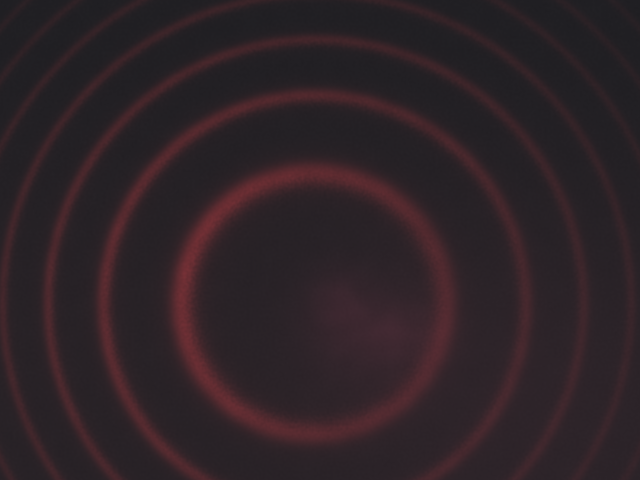
Write a Shadertoy shader that draws this background.

```glsl
// Dim red interference rings on a charcoal ground with a faint central haze.
// Squared radius is cut into equal periods, so the rings crowd together outward;
// each is a soft Gaussian band, lit from the upper left and roughened by noise.

vec2 hashGradient(vec2 cell) {
    vec2 h = vec2(dot(cell, vec2(127.1, 311.7)), dot(cell, vec2(269.5, 183.3)));
    return 2.0 * fract(sin(h) * 43758.5) - 1.0;
}

float gradientNoise(vec2 p) {
    vec2 cell = floor(p), f = fract(p);
    vec2 u = f * f * f * (f * (f * 6.0 - 15.0) + 10.0);
    float a = dot(hashGradient(cell), f);
    float b = dot(hashGradient(cell + vec2(1, 0)), f - vec2(1, 0));
    float c = dot(hashGradient(cell + vec2(0, 1)), f - vec2(0, 1));
    float d = dot(hashGradient(cell + vec2(1, 1)), f - vec2(1, 1));
    return mix(mix(a, b, u.x), mix(c, d, u.x), u.y);
}

float softSpot(vec2 p, vec2 centre, vec2 size) {
    vec2 q = (p - centre) / size;
    return exp(-dot(q, q));
}

void mainImage(out vec4 fragColor, in vec2 fragCoord) {
    // x is centred, y runs from 0 to 1
    vec2 p = (fragCoord - vec2(0.5 * iResolution.x, 0.0)) / iResolution.y;
    float grain = gradientNoise(p * 150.0);
    float mottle = gradientNoise(p * 24.0);

    // Ground: cool at the top, slightly warmer towards the lower right
    vec3 color = mix(vec3(0.155, 0.133, 0.150), vec3(0.125, 0.122, 0.137),
                     smoothstep(0.3, 1.1, p.y + 0.15 * abs(p.x)));
    color += vec3(0.022, 0.008, 0.012) * softSpot(p, vec2(0.4, 0.15), vec2(0.4, 0.35));

    // Rings: the centre drifts right a little with radius
    vec2 fromCentre = p - vec2(-0.014, 0.368);
    fromCentre.x -= 0.018 * dot(fromCentre, fromCentre);
    fromCentre.y *= 1.015;
    float radius = length(fromCentre);
    float phase = radius * radius / 0.1176 - 0.645 + 0.012 * grain;
    float ring = max(floor(phase + 0.5), 0.0);
    float offset = phase - ring;
    float band = exp(-pow(offset / 0.115, 2.0)) + 0.14 * exp(-pow(offset / 0.27, 2.0));

    // Light falls off with ring number and away from the upper left
    vec2 direction = fromCentre / max(radius, 0.001);
    float light = 0.76 + 0.26 * dot(direction, normalize(vec2(-1.0, 0.45)));
    float strength = light * exp(-0.30 * ring) * (1.0 + 0.12 * mottle + 0.15 * grain);
    color += vec3(0.235, 0.042, 0.045) * band * strength;

    // Central haze built from overlapping soft patches
    float haze = 0.55 * softSpot(p, vec2(0.035, 0.37), vec2(0.055, 0.065))
               + 0.60 * softSpot(p, vec2(0.165, 0.305), vec2(0.085, 0.06))
               + 0.65 * softSpot(p, vec2(0.09, 0.31), vec2(0.13, 0.12));
    color += vec3(0.072, 0.018, 0.030) * haze * (1.0 + 0.25 * mottle);

    color += 0.008 * grain + 0.004 * mottle;
    fragColor = vec4(color, 1.0);
}
```
